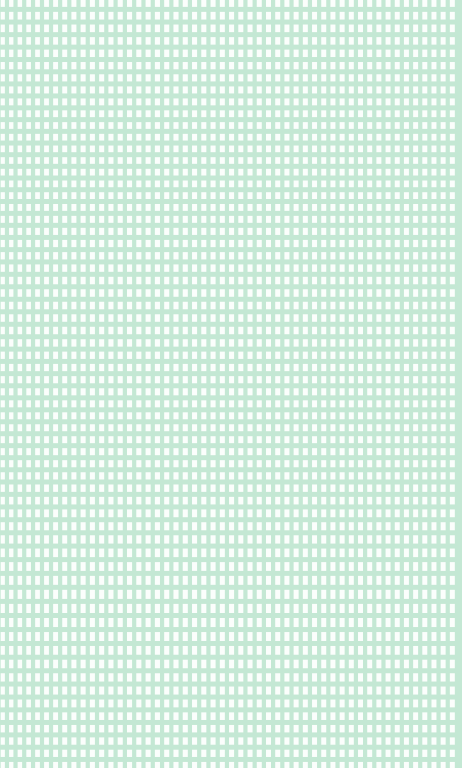
This pattern is drawn by a Shadertoy shader. Its source:

```glsl
const float PI = 3.14159265;
const vec3 MINT = vec3(0.77, 0.91, 0.83);
const vec3 WHITE = vec3(0.985, 0.995, 0.99);

const float COLUMN_COUNT = 50.0;
const float VERTICAL_BAR = 0.0091;   // fraction of canvas width
const float HORIZONTAL_BAR = 0.0065; // fraction of canvas height

// Column index along the width, slightly tighter near the left edge
float columnCoord(float u) {
    return 50.38 * u + 0.17 + 5.2 * u * exp(-7.0 * u);
}

// Row index from the top, with slow drifts in spacing
float rowCoord(float t) {
    float drift = 0.94 * sin(PI * t)
                - 0.137 * sin(2.0 * PI * t)
                - 0.124 * sin(3.0 * PI * t)
                + 0.093 * sin(4.0 * PI * t)
                - 0.19 * sin(5.0 * PI * t);
    return 61.44 * t + 0.26 + drift;
}

// Smoothed coverage of the opening between bars of constant width
float opening(float coord, float barPixels) {
    float toBarCentre = 0.5 - abs(fract(coord) - 0.5);
    float distancePixels = toBarCentre / fwidth(coord) - 0.5 * barPixels;
    return clamp(distancePixels + 0.5, 0.0, 1.0);
}

void mainImage(out vec4 fragColor, in vec2 fragCoord) {
    vec2 uv = fragCoord / iResolution.xy;
    float column = columnCoord(uv.x);
    float row = rowCoord(1.0 - uv.y);

    // Windows left open where both sets of bars are absent
    float window = opening(column, VERTICAL_BAR * iResolution.x)
                 * opening(row, HORIZONTAL_BAR * iResolution.y);

    // Solid margin after the last column
    window *= 1.0 - step(COLUMN_COUNT, column);

    fragColor = vec4(mix(MINT, WHITE, window), 1.0);
}
```
